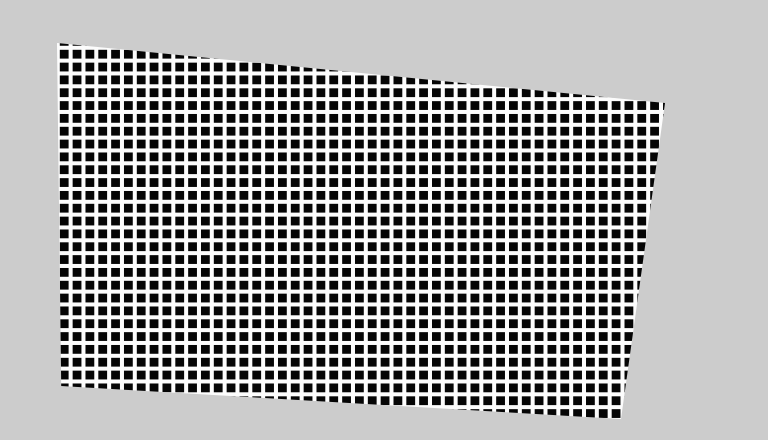
Give the GLSL for this pattern, as a Shadertoy shader.

```glsl
#define CELLS vec2(59.84, 34.285)
#define FIRST_CELL vec2(0.0836, 0.8768)
#define SQUARE_SIDE 0.686
#define TOP_LEFT vec2(0.0742, 0.9023)
#define TOP_RIGHT vec2(0.8659, 0.7659)
#define BOTTOM_RIGHT vec2(0.8086, 0.0477)
#define BOTTOM_LEFT vec2(0.0797, 0.1227)
#define BACKGROUND vec3(0.80)
#define LINE_COLOR vec3(0.99)
#define SQUARE_COLOR vec3(0.02)

// Signed distance to the convex panel, corners in clockwise order
float panelDistance(vec2 p, vec2 scale) {
    vec2 corners[4] = vec2[4](TOP_LEFT, TOP_RIGHT, BOTTOM_RIGHT, BOTTOM_LEFT);
    float d = -1e5;
    for (int i = 0; i < 4; i++) {
        vec2 a = corners[i] * scale;
        vec2 edge = corners[(i + 1) % 4] * scale - a;
        vec2 outward = normalize(vec2(-edge.y, edge.x));
        d = max(d, dot(p - a, outward));
    }
    return d;
}

// Coverage of the repeated square, smoothed over one pixel per axis
float squareCoverage(vec2 uv, vec2 cellPixels) {
    vec2 cell = fract((uv - FIRST_CELL) * CELLS + 0.5) - 0.5;
    vec2 inside = 0.5 * SQUARE_SIDE - abs(cell);
    vec2 cover = clamp(inside * cellPixels + 0.5, 0.0, 1.0);
    return cover.x * cover.y;
}

void mainImage(out vec4 fragColor, in vec2 fragCoord) {
    // The plain margin wraps on all four sides of the canvas
    vec2 uv = fract(fragCoord / iResolution.xy);
    vec2 scale = vec2(1.0, iResolution.y / iResolution.x);

    // Square lattice
    float square = squareCoverage(uv, iResolution.xy / CELLS);
    vec3 lattice = mix(LINE_COLOR, SQUARE_COLOR, square);

    // Skewed panel cut out of the lattice
    float d = panelDistance(uv * scale, scale);
    float panel = clamp(0.5 - d * iResolution.x, 0.0, 1.0);

    fragColor = vec4(mix(BACKGROUND, lattice, panel), 1.0);
}
```
